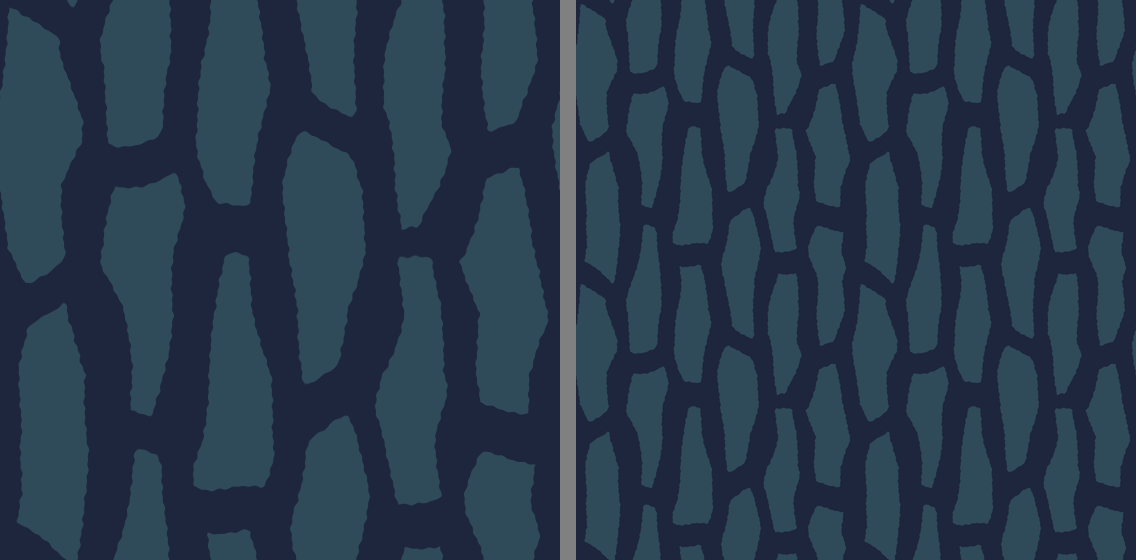
Left, the tile; right, the same tile 2 across and 2 down.
A WebGL 1 fragment shader for this pattern:

```glsl
precision highp float;
// Tall, irregular bark-like plates separated by broad dark gaps; tiles in both directions.

uniform vec2 u_resolution;

const vec3 GAP_COLOR = vec3(0.114, 0.149, 0.239);
const vec3 PLATE_COLOR = vec3(0.186, 0.290, 0.347);
const vec2 GRID = vec2(6.0, 2.0);      // plates per canvas; the column count must be even
const vec2 JITTER = vec2(0.40, 0.44);  // scatter of the plate centres, in cells
const float HALF_GAP = 0.036;          // mean distance from cell border to plate
const float GAP_VARIATION = 0.036;     // range of that distance along a border
const float KNOTS = 9.0;               // bends of a border per canvas height
const float BEND = 0.010;              // slow sway of the outlines
const float ROUGHNESS = 0.0009;        // fine unevenness of the outlines
const float MAX_ROUNDING = 0.016;      // softest plate corner
const float TAU = 6.2831853;

float hash(vec2 p) {
  vec3 q = fract(vec3(p.xyx) * vec3(0.1031, 0.1030, 0.0973) + 0.137);
  q += dot(q, q.yzx + 33.33);
  return fract((q.x + q.y) * q.z);
}

// Centre of a plate in grid units; odd columns are shifted by half a cell.
vec2 plateCentre(vec2 cell) {
  vec2 id = mod(cell, GRID);
  vec2 scatter = vec2(hash(id + 3.7), hash(id + 18.3)) - 0.5;
  return cell + vec2(0.5, 0.5 + 0.5 * mod(cell.x, 2.0)) + JITTER * scatter;
}

// Straight segments between random knots, which give the borders angular bends.
float kinkedNoise(float y, vec2 seed) {
  float knot = floor(y * KNOTS);
  float a = hash(seed + vec2(0.0, 7.0 * mod(knot, KNOTS)));
  float b = hash(seed + vec2(0.0, 7.0 * mod(knot + 1.0, KNOTS)));
  return mix(a, b, fract(y * KNOTS)) - 0.5;
}

float smoothMin(float a, float b, float k) {
  float h = max(k - abs(a - b), 0.0) / k;
  return min(a, b) - 0.25 * h * h * k;
}

// Layered sines with whole frequencies, so the warp wraps.
vec2 warp(vec2 p) {
  vec2 t = TAU * p;
  vec2 sway = vec2(sin(3.0 * t.y + 2.0 * t.x + 0.8) * 0.6,
                   sin(5.0 * t.x + t.y + 2.1));
  vec2 grain = vec2(sin(29.0 * t.y + 7.0 * t.x) + sin(53.0 * t.y - 11.0 * t.x),
                    sin(31.0 * t.x + 5.0 * t.y) + sin(47.0 * t.x - 13.0 * t.y));
  return p + BEND * sway + ROUGHNESS * grain;
}

// Signed distance to the plate outline in canvas units, positive inside.
float plateDistance(vec2 p) {
  vec2 q = p * GRID;
  vec2 nearest = floor(q);
  float best = 1e3;
  for (int j = -2; j <= 2; j++) {
    for (int i = -2; i <= 2; i++) {
      vec2 cell = floor(q) + vec2(float(i), float(j));
      vec2 delta = plateCentre(cell) - q;
      float d = dot(delta, delta);
      if (d < best) {
        best = d;
        nearest = cell;
      }
    }
  }

  // Each border with a neighbour gets its own varying gap.
  vec2 id = mod(nearest, GRID);
  vec2 centre = plateCentre(nearest);
  float rounding = mix(0.002, MAX_ROUNDING, hash(id + 41.9));
  float inside = 1.0;
  for (int j = -2; j <= 2; j++) {
    for (int i = -2; i <= 2; i++) {
      if (i == 0 && j == 0) continue;
      vec2 offset = vec2(float(i), float(j));
      vec2 other = plateCentre(nearest + offset);
      vec2 normal = normalize(other - centre);
      float border = dot(0.5 * (centre + other) - q, normal) / length(normal * GRID);
      float gap = HALF_GAP + GAP_VARIATION * kinkedNoise(p.y, id * 5.0 + offset * 1.37 + 11.0);
      inside = smoothMin(inside, border - gap, rounding);
    }
  }
  return inside;
}

void main() {
  vec2 uv = gl_FragCoord.xy / u_resolution;
  float pixel = 1.0 / min(u_resolution.x, u_resolution.y);
  float plate = smoothstep(-0.7 * pixel, 0.7 * pixel, plateDistance(warp(uv)));
  gl_FragColor = vec4(mix(GAP_COLOR, PLATE_COLOR, plate), 1.0);
}
```
